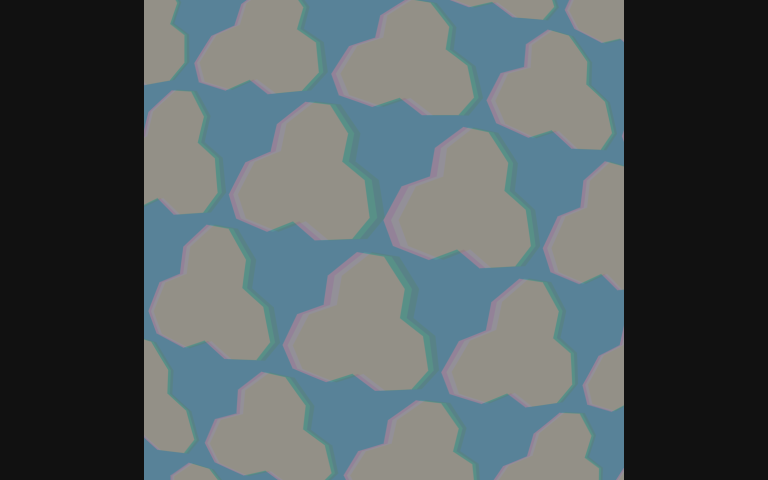
Reproduce this pattern procedurally as a WebGL 2 fragment shader.

```glsl
#version 300 es
precision highp float;
// Three-lobed faceted blobs on a tilted hexagonal lattice, seen through a
// bulging lens inside a square window. Each colour channel samples the
// lattice at a slightly different place, which leaves coloured fringes.
uniform vec2 u_resolution;
out vec4 fragColor;

// Offset from p to the nearest point of a unit hexagonal lattice
vec2 hexCell(vec2 p) {
    vec2 period = vec2(1.0, sqrt(3.0));
    vec2 a = mod(p, period) - 0.5 * period;
    vec2 b = mod(p - 0.5 * period, period) - 0.5 * period;
    return dot(a, a) < dot(b, b) ? a : b;
}

// Distance to a blob with three mirrored lobes, the first pointing up
float blobDistance(vec2 p) {
    float third = radians(120.0);
    float angle = abs(mod(atan(p.x, p.y) + 0.5 * third, third) - 0.5 * third);
    vec2 f = length(p) * vec2(sin(angle), cos(angle));
    float tip = f.y - 0.483;
    float shoulder = dot(f, vec2(0.744, 0.668)) - 0.383;
    float flank = f.x - 0.233;
    return max(max(tip, shoulder), flank);
}

// Blob coverage at a point of the lens plane
float blobMask(vec2 q, float blur) {
    float tilt = radians(9.7);
    float c = cos(tilt), s = sin(tilt);
    vec2 g = mat2(c, s, -s, c) * (q - vec2(-0.164, 0.1335)) / 0.354;
    return 1.0 - smoothstep(-blur, blur, blobDistance(hexCell(g)));
}

void main() {
    vec2 p = (gl_FragCoord.xy - 0.5 * u_resolution) / u_resolution.y;
    float pixel = 1.0 / u_resolution.y;

    // Lens: magnified in the middle, compressed towards the rim
    float r2 = dot(p, p);
    vec2 q = p * (1.0 + 0.6 * r2);
    float blur = 0.75 * pixel * (1.0 + 1.2 * r2) / 0.354;

    // Split the channels sideways, most strongly in the middle
    vec2 split = vec2(0.016 / (1.0 + 4.0 * r2), 0.0);
    vec3 mask = vec3(blobMask(q + split, blur),
                     blobMask(q, blur),
                     blobMask(q - split, blur));

    vec3 water = vec3(0.345, 0.51, 0.595);
    vec3 stone = vec3(0.575, 0.565, 0.53);
    vec3 color = mix(water, stone, mask);

    // Dark margins beside the square window
    vec3 margin = vec3(0.065);
    float outside = smoothstep(-0.5 * pixel, 0.5 * pixel, abs(p.x) - 0.5);
    fragColor = vec4(mix(color, margin, outside), 1.0);
}
```
